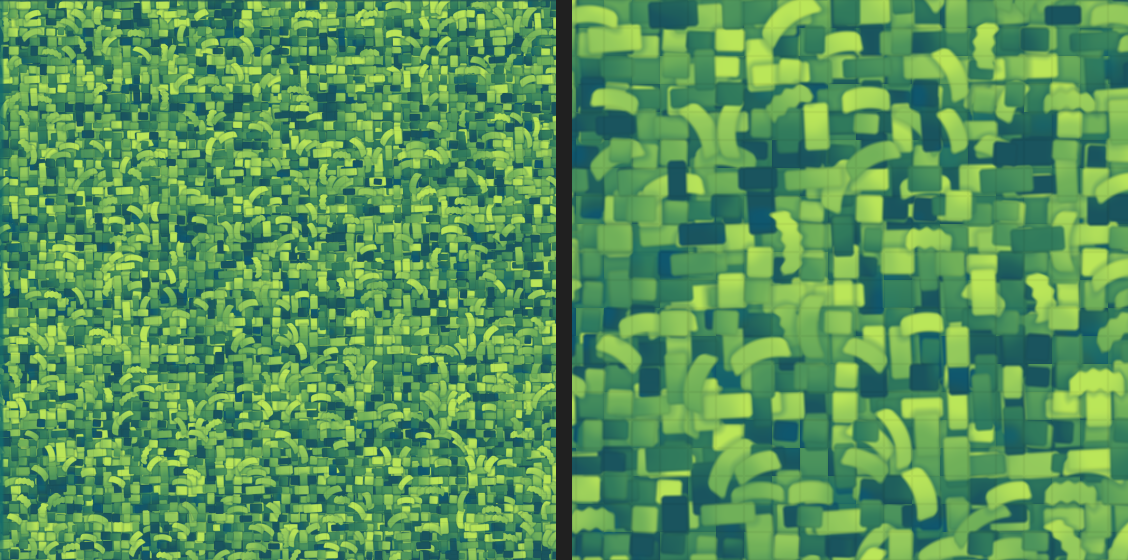
Left: the whole. Right: its middle third, enlarged.
Reproduce this texture procedurally as a Shadertoy shader.

```glsl
// A meadow of blocky leaves: staggered rows of green tufts made of rounded tiles and curved blades.

float hash(vec2 p) {
    vec3 q = fract(vec3(p.xyx) * 0.1031);
    q += dot(q, q.yzx + 33.33);
    return fract((q.x + q.y) * q.z);
}

float noise(vec2 p) {
    vec2 i = floor(p), f = fract(p);
    f = f * f * (3.0 - 2.0 * f);
    return mix(mix(hash(i), hash(i + vec2(1, 0)), f.x),
               mix(hash(i + vec2(0, 1)), hash(i + vec2(1, 1)), f.x), f.y);
}

// Deep teal to lime, spaced by share of area
vec3 leafRamp(float t) {
    vec3 c = mix(vec3(0.10, 0.33, 0.37), vec3(0.12, 0.37, 0.36), smoothstep(0.0, 0.07, t));
    c = mix(c, vec3(0.19, 0.48, 0.36), smoothstep(0.06, 0.22, t));
    c = mix(c, vec3(0.30, 0.58, 0.36), smoothstep(0.22, 0.41, t));
    c = mix(c, vec3(0.44, 0.69, 0.35), smoothstep(0.41, 0.60, t));
    c = mix(c, vec3(0.58, 0.79, 0.36), smoothstep(0.60, 0.78, t));
    return mix(c, vec3(0.73, 0.90, 0.35), smoothstep(0.78, 0.95, t));
}

// Position inside the nearest tuft, from -0.5 to 0.5
vec2 tuftCoord(vec2 cell) {
    vec2 p = cell / vec2(9.0, 6.9);
    p.x += 0.5 * floor(p.y) + 0.4 * hash(vec2(floor(p.y), 8.0));
    return fract(p) - 0.5;
}

// Broad light and shade of tufts
float tuftLight(vec2 cell) {
    vec2 q = tuftCoord(cell);
    float glow = cos(6.283 * q.y) * (0.15 + 0.13 * cos(6.283 * q.x));
    return 0.5 + glow + 0.30 * (noise(cell * 0.22 + 20.0) - 0.5);
}

float roundBox(vec2 p, vec2 halfSize, float radius) {
    vec2 d = abs(p) - halfSize + radius;
    return length(max(d, 0.0)) + min(max(d.x, d.y), 0.0) - radius;
}

void mainImage(out vec4 fragColor, in vec2 fragCoord) {
    vec2 uv = fragCoord / iResolution.y;
    vec2 g = uv * 60.0;
    float soft = max(0.08, 40.0 / iResolution.y);

    // Ground of square tiles
    vec2 tile = floor(g);
    float tone = 0.5 * hash(tile + 3.0) + 0.6 * tuftLight(tile + 0.5) - 0.30;
    vec2 inTile = fract(g) - 0.5;
    tone += 0.08 * inTile.y;
    vec3 color = leafRamp(tone);

    // Overlapping layers: aligned tiles first, fanned blades on top
    for (int layer = 0; layer < 7; layer++) {
        float k = float(layer);
        vec2 shift = floor(2.0 * vec2(hash(vec2(k, 1.0)), hash(vec2(k, 5.0))));
        vec2 home = floor((g - shift) / 2.0);
        for (int n = 0; n < 9; n++) {
            vec2 id = home + vec2(n % 3 - 1, n / 3 - 1);
            vec2 seed = id + 71.0 * k + 200.0;
            float r1 = hash(seed), r2 = hash(seed + 13.7);
            float r3 = hash(seed + 41.3), r4 = hash(seed + 87.1);
            vec2 center = id * 2.0 + shift + 0.5 + floor(2.0 * vec2(r1, r2));
            center += 0.36 * (vec2(r3, r4) - 0.5);
            vec2 q = tuftCoord(center);
            float light = tuftLight(center);
            bool fan = layer > 4 && r4 < 0.30;

            // Long axis stands upright or lies flat; fans droop outward
            vec2 p = g - center;
            float side = q.x < 0.0 ? -1.0 : 1.0;
            float angle = r3 < 0.55 ? 0.0 : 1.571;
            if (fan) angle = 1.571 - clamp(4.2 * q.x, -1.45, 1.45) + 0.4 * (r1 - 0.5);
            else angle += 0.16 * (r2 - 0.5);
            float c = cos(angle), s = sin(angle);
            p = vec2(c * p.x + s * p.y, c * p.y - s * p.x);
            float slim = hash(seed + 29.3);
            vec2 halfSize = vec2(mix(0.44, 1.05, r2 * r2), 0.33 + 0.17 * slim);
            if (fan) {
                p.y += side * 0.26 * (p.x * p.x - 0.35);
                halfSize = vec2(0.75 + 0.40 * slim, 0.29 + 0.10 * r1);
                halfSize.y += 0.045 * step(0.75, r3) * sin(p.x * 13.0);
            }

            float d = roundBox(p, halfSize, fan ? 0.20 : 0.15);
            float cover = smoothstep(soft, -soft, d);
            float pick = hash(seed + 5.9);
            float leafTone = 0.44 + 1.10 * (pick - 0.5) + 0.60 * (light - 0.5);
            if (fan) leafTone = 0.66 + 0.28 * pick + 0.25 * (light - 0.5);
            leafTone += 0.07 * p.x / halfSize.x + 0.05 * (g.y - center.y);
            leafTone += 0.10 * (noise(g * 1.3 + k * 9.0) - 0.5);
            vec3 leaf = leafRamp(leafTone);
            leaf *= 1.0 - 0.05 * smoothstep(-0.15, 0.0, d);

            // Bright leaves cast a small cool shadow on what lies below
            float shadow = 0.30 * smoothstep(0.30, 0.0, d) * smoothstep(0.3, 0.8, leafTone);
            color = mix(color, vec3(0.12, 0.39, 0.36), shadow);
            color = mix(color, leaf, cover);
        }
    }

    // Faint seams, cool shadow flecks and a teal rim at the left and top
    vec2 seam = abs(fract(g) - 0.5);
    color *= 1.0 - 0.05 * smoothstep(0.42, 0.5, max(seam.x, seam.y));
    float shade = 1.0 - smoothstep(0.35, 0.55, color.g);
    color += shade * vec3(-0.04, 0.01, 0.06) * smoothstep(0.6, 0.9, noise(g * 0.9 + 60.0));
    float rim = smoothstep(0.009, 0.003, uv.x) * (0.4 + 0.5 * noise(uv * 14.0));
    color = mix(color, vec3(0.08, 0.42, 0.42), rim);
    color = mix(color, vec3(0.12, 0.33, 0.34), 0.7 * smoothstep(0.996, 0.999, uv.y));
    fragColor = vec4(color, 1.0);
}
```
